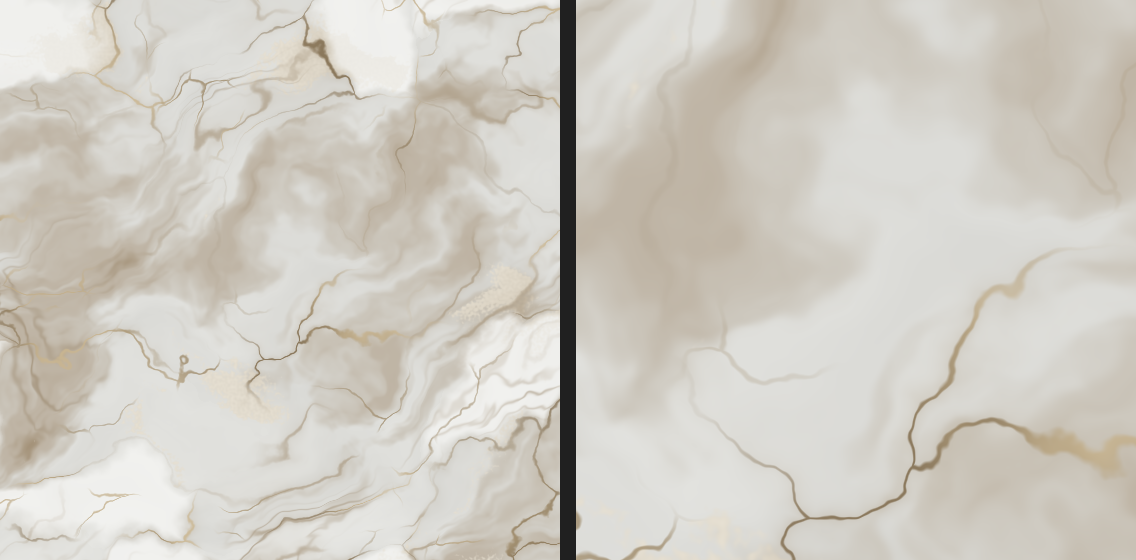
Left, the full canvas; right, a detail of the centre.
Reproduce this texture procedurally as a Shadertoy shader.

```glsl
// Pale marble: warped Voronoi slabs of white and grey stone with streaked taupe clouds,
// grainy cream patches and thin brown-gold veins, all flowing along a rising diagonal.
// Gradient noise bends the coordinates; vein widths are measured in canvas units.

vec2 hash2(vec2 p) {
    vec3 q = fract(p.xyx * vec3(0.1031, 0.1030, 0.0973));
    q += dot(q, q.yzx + 33.33);
    return fract((q.xx + q.yz) * q.zy);
}

vec2 gradientAt(vec2 cell) {
    float angle = 6.2832 * hash2(cell).x;
    return vec2(cos(angle), sin(angle));
}

float noise(vec2 p) {
    vec2 i = floor(p), f = fract(p);
    vec2 u = f * f * f * (f * (f * 6.0 - 15.0) + 10.0);
    vec2 e = vec2(0.0, 1.0);
    float low = mix(dot(gradientAt(i), f), dot(gradientAt(i + e.yx), f - e.yx), u.x);
    float high = mix(dot(gradientAt(i + e.xy), f - e.xy), dot(gradientAt(i + 1.0), f - 1.0), u.x);
    return mix(low, high, u.y);
}

float fbm(vec2 p) {
    float sum = 0.0, amplitude = 1.0;
    for (int i = 0; i < 5; i++) {
        sum += amplitude * noise(p);
        p = mat2(1.6, 1.2, -1.2, 1.6) * p + 7.3;
        amplitude *= 0.5;
    }
    return sum;
}

// Streaks keep their axis, so every octave stays stretched along the flow
float streaks(vec2 p) {
    return noise(p) + 0.5 * noise(p * 2.1 + 5.2) + 0.25 * noise(p * 4.3 + 9.7);
}

// Voronoi cells: x = distance to the nearest border, y = random value of the cell
vec2 slabs(vec2 p) {
    vec2 cell = floor(p), nearest = vec2(0.0), home = vec2(0.0);
    float best = 9.0, border = 9.0;
    for (int j = -1; j <= 1; j++)
    for (int i = -1; i <= 1; i++) {
        vec2 c = cell + vec2(i, j);
        vec2 r = c + hash2(c) - p;
        if (dot(r, r) < best) { best = dot(r, r); nearest = r; home = c; }
    }
    for (int j = -2; j <= 2; j++)
    for (int i = -2; i <= 2; i++) {
        vec2 c = home + vec2(i, j);
        vec2 r = c + hash2(c) - p;
        vec2 d = r - nearest;
        if (dot(d, d) > 0.0001) border = min(border, dot(0.5 * (nearest + r), normalize(d)));
    }
    return vec2(border, hash2(home + 41.0).y);
}

float line(float dist, float width) {
    return 1.0 - smoothstep(0.2 * width, width + 1.0 / iResolution.y, dist);
}

void mainImage(out vec4 fragColor, in vec2 fragCoord) {
    vec2 uv = fragCoord / iResolution.y;

    // Diagonal flow axes, bent by broad and fine noise
    vec2 flow = vec2(dot(uv, vec2(0.8, 0.6)), dot(uv, vec2(-0.6, 0.8))) + 3.0;
    vec2 p = flow + 0.15 * vec2(fbm(flow * 2.6), fbm(flow * 2.6 + 17.0));
    vec2 q = p + 0.022 * vec2(fbm(flow * 11.0 + 4.0), fbm(flow * 11.0 + 31.0));

    // Base grey with slabs of white stone
    vec2 slab = slabs(q * vec2(3.0, 4.6));
    float edge = slab.x / 4.0;
    float white = smoothstep(0.56, 0.66, slab.y) * smoothstep(0.0, 0.028, edge + 0.012 * noise(p * 14.0));
    vec3 grey = vec3(0.87, 0.87, 0.855) + 0.035 * fbm(p * vec2(4.0, 8.0) + 2.0) + 0.03 * (slab.y - 0.4);

    // Streaked taupe clouds in three depths
    float streak = streaks(p * vec2(5.0, 17.0));
    float depth = fbm(p * vec2(1.9, 3.6) + 11.0) + 0.4 * streak + 0.08 * noise(q * 45.0);
    vec3 color = mix(grey, vec3(0.80, 0.78, 0.74), smoothstep(-0.05, 0.27, depth));
    color = mix(color, vec3(0.75, 0.71, 0.65), smoothstep(0.2, 0.48, depth));
    color = mix(color, vec3(0.64, 0.57, 0.47), smoothstep(0.48, 0.9, depth));
    color = mix(color, vec3(0.945, 0.945, 0.935) + 0.012 * noise(p * 9.0), 0.95 * white);

    // Cream patches with a sandy grain
    float grain = noise(uv * 170.0);
    float cream = smoothstep(0.36, 0.5, fbm(q * vec2(3.4, 4.4) + 23.0) + 0.13 * grain);
    color = mix(color, vec3(0.89, 0.86, 0.80) + 0.03 * grain, cream * (0.85 - 0.6 * white));

    // Bundles of parallel folds that follow one contour of a broad field
    float field = noise(p * vec2(1.5, 2.7) + 6.0) + 0.05 * streak;
    float bundle = exp(-90.0 * field * field) * smoothstep(-0.1, 0.35, noise(p * 3.5 + 50.0));
    float fold = pow(0.5 + 0.5 * cos(85.0 * field + 3.0 * noise(p * 8.0)), 7.0);
    color = mix(color, vec3(0.62, 0.55, 0.45), 0.65 * bundle * fold);

    // Wispy flow lines
    float wisp = abs(noise(q * vec2(3.5, 9.0) + 70.0)) / 9.0;
    float wispFade = smoothstep(0.0, 0.4, noise(p * 5.0 + 80.0)) * (1.0 - 0.7 * white);
    color = mix(color, vec3(0.68, 0.62, 0.53), wispFade * (0.5 * line(wisp, 0.004) + 0.25 * exp(-90.0 * wisp)));

    // Slab veins, brown or gold, with a soft stain beside them
    float presence = smoothstep(-0.2, 0.35, noise(p * 5.5 + 90.0));
    float gold = smoothstep(-0.1, 0.2, noise(p * 4.0 + 100.0));
    vec3 veinColor = mix(vec3(0.50, 0.42, 0.30), vec3(0.80, 0.72, 0.57), gold);
    float width = mix(0.0015, 0.0045, smoothstep(0.0, 0.5, noise(q * 13.0) + 0.1));
    color = mix(color, vec3(0.73, 0.68, 0.60), 0.4 * presence * exp(-110.0 * edge) * (1.0 - 0.5 * white));
    color = mix(color, veinColor, presence * 0.85 * line(edge, width));

    // Short hairline cracks from a finer set of cells
    float crack = slabs(q * vec2(6.5, 9.0) + 60.0).x / 8.0;
    float crackFade = smoothstep(0.08, 0.4, noise(p * 6.0 + 120.0));
    color = mix(color, mix(veinColor, vec3(0.72, 0.64, 0.50), 0.5), 0.75 * crackFade * line(crack, 0.0022));

    fragColor = vec4(clamp(color, 0.0, 1.0), 1.0);
}
```
